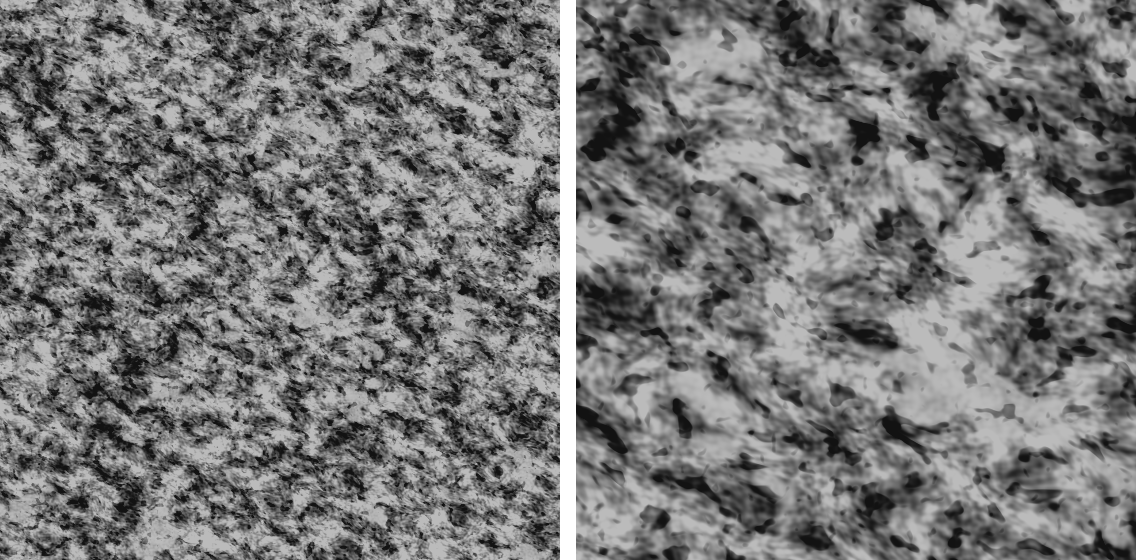
Left: the whole. Right: its middle third, enlarged.
This texture is drawn by a three.js fragment shader. Its source:

```glsl
// Grey speckled granite: pale feldspar patches, slanted dark mica flecks and fine grain.
#define PATCH_SCALE 30.0
#define FLECK_SCALE 78.0
#define GRAIN_SCALE 210.0
#define SLANT 0.42
#define STRETCH 0.68
#define MID_GREY 0.485
#define PALE_GREY 0.735
#define DARK_GREY 0.07
#define FLECK_DEPTH 0.25

varying vec2 vUv;

// Random unit gradient from the sine hash
vec2 hashGradient(vec2 cell) {
  float h = fract(sin(dot(cell, vec2(127.1, 311.7))) * 43758.5453);
  float angle = 6.28318 * h;
  return vec2(cos(angle), sin(angle));
}

// Gradient noise, centred on zero
float noise(vec2 p) {
  vec2 cell = floor(p);
  vec2 f = fract(p);
  vec2 w = f * f * f * (f * (f * 6.0 - 15.0) + 10.0);
  vec2 e = vec2(1.0, 0.0);
  float a = dot(hashGradient(cell), f);
  float b = dot(hashGradient(cell + e.xy), f - e.xy);
  float c = dot(hashGradient(cell + e.yx), f - e.yx);
  float d = dot(hashGradient(cell + e.xx), f - e.xx);
  return mix(mix(a, b, w.x), mix(c, d, w.x), w.y);
}

// Octaves of noise, turned between layers to hide the lattice
float mottle(vec2 p) {
  mat2 turn = mat2(0.94, 0.34, -0.34, 0.94);
  float sum = 0.0;
  float weight = 0.54;
  for (int i = 0; i < 4; i++) {
    sum += weight * noise(p);
    p = turn * p * 2.1 + 17.3;
    weight *= 0.77;
  }
  return sum;
}

// Rounded minimum that eases tones into a limit
float softMin(float a, float b, float k) {
  float h = max(k - abs(a - b), 0.0) / k;
  return min(a, b) - h * h * k * 0.25;
}

void main() {
  // Foliation: features run gently down to the right
  float c = cos(SLANT);
  float s = sin(SLANT);
  vec2 p = vec2((c * vUv.x - s * vUv.y) * STRETCH, s * vUv.x + c * vUv.y);
  p += 0.009 * vec2(noise(p * 24.0 + 5.2), noise(p * 24.0 + 41.7));

  // Mineral patches over broad drifts of tone
  float drift = noise(p * 7.0 + 3.1);
  float tone = MID_GREY + 0.2 * drift + mottle(p * PATCH_SCALE);

  // Scattered large pale crystals with ragged rims
  float crystal = noise(p * 13.0 + 61.4) + 0.35 * noise(p * 55.0 + 8.6);
  tone = mix(tone, PALE_GREY, 0.8 * smoothstep(0.3, 0.46, crystal));

  // Dark mica flecks, clustered in the darker patches
  float fleck = noise(p * FLECK_SCALE + 23.9) + 0.5 * noise(p * FLECK_SCALE * 2.2 + 71.3);
  float cluster = 0.3 * (tone - MID_GREY);
  tone -= FLECK_DEPTH * smoothstep(0.2, 0.38, fleck - cluster);

  // Pinhole specks and fine grain
  float speck = noise(vUv * GRAIN_SCALE * 0.7 + 91.2);
  tone -= 0.16 * smoothstep(0.33, 0.52, speck);
  tone += 0.09 * noise(vUv * GRAIN_SCALE + 12.8);

  // Ease into the palest and darkest mineral greys
  tone = softMin(tone, PALE_GREY, 0.08);
  tone = -softMin(-tone, -DARK_GREY, 0.1);
  gl_FragColor = vec4(vec3(tone), 1.0);
}
```
